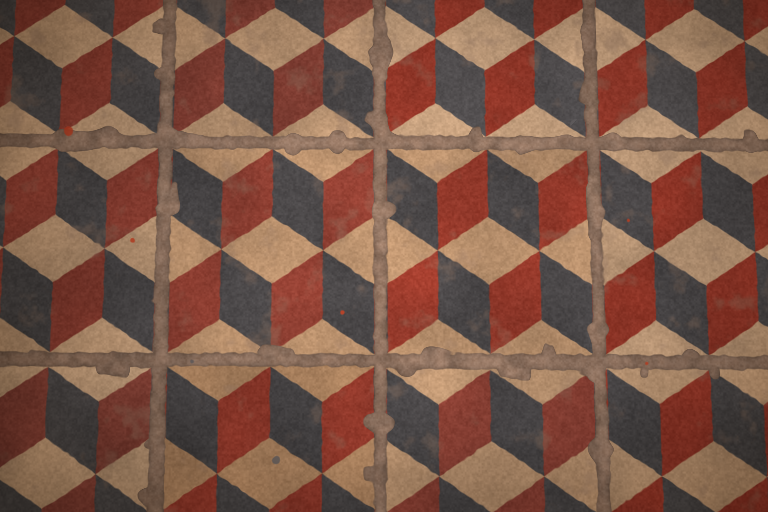
Give the GLSL for this pattern, as a Shadertoy shader.

```glsl
const vec3 CREAM = vec3(0.70, 0.56, 0.435);
const vec3 RED = vec3(0.53, 0.235, 0.185);
const vec3 SLATE = vec3(0.285, 0.272, 0.275);
const vec3 GROUT = vec3(0.55, 0.44, 0.37);
const vec3 PAINT = vec3(0.72, 0.24, 0.13);

const vec2 PITCH = vec2(0.424, 0.4262);   // tile spacing, in canvas heights
const vec2 ORIGIN = vec2(-0.008, 0.2242); // a crossing of two joints
const float KEYSTONE = 0.07;              // tiles shrink toward the top
const float TILT = 0.008;
const float TILE_HALF = 0.469;            // half a tile, in units of the spacing
const float RISE = 0.165;                 // height of the slanted cube edges
const float SIDE = 0.335;                 // height of the upright cube edges
const float SPLAT_GRID = 7.0;

float hash(vec2 p) {
    vec3 q = fract(p.xyx * vec3(0.1031, 0.1030, 0.0973));
    q += dot(q, q.yzx + 33.33);
    return fract((q.x + q.y) * q.z);
}

float noise(vec2 p) {
    vec2 i = floor(p), f = fract(p);
    f = f * f * (3.0 - 2.0 * f);
    return mix(mix(hash(i), hash(i + vec2(1, 0)), f.x),
               mix(hash(i + vec2(0, 1)), hash(i + vec2(1, 1)), f.x), f.y);
}

float fbm(vec2 p) {
    float sum = 0.0, amp = 0.5;
    for (int i = 0; i < 4; i++) {
        sum += amp * noise(p);
        p = p * 2.03 + 17.1;
        amp *= 0.5;
    }
    return sum / 0.9375;
}

float boxDistance(vec2 p, vec2 halfSize) {
    vec2 d = abs(p) - halfSize;
    return length(max(d, 0.0)) + min(max(d.x, d.y), 0.0);
}

// Two mirrored rows of tumbling-block faces; uv spans one tile
vec3 cubePattern(vec2 uv, float aa, vec3 red, vec3 slate, vec3 cream) {
    float column = uv.x * 4.0;
    float zigzag = 1.0 - abs(mod(column, 2.0) - 1.0);
    float fromMiddle = abs(uv.y - 0.5);
    float face = abs(fromMiddle - RISE * (1.0 - zigzag) - 0.5 * SIDE) - 0.5 * SIDE;
    float parity = sin(3.14159 * column) / 12.566 * sign(uv.y - 0.5);
    vec3 sides = mix(red, slate, smoothstep(-aa, aa, parity));
    return mix(sides, cream, smoothstep(-aa, aa, face * 0.835));
}

// Sparse round drops of paint, denser toward the upper left
vec3 addSplatter(vec3 col, vec2 p, float px) {
    vec2 cell = floor(p * SPLAT_GRID);
    vec2 centre = 0.2 + 0.6 * vec2(hash(cell + 3.7), hash(cell + 8.2));
    float size = hash(cell + 21.4);
    float radius = mix(0.003, 0.011, size * size);
    float chance = clamp(0.14 - 0.22 * p.x + 0.25 * p.y, 0.06, 0.35);
    float d = length(fract(p * SPLAT_GRID) - centre) / SPLAT_GRID - radius;
    d += 0.003 * (noise(p * 120.0) - 0.5);
    float drop = step(hash(cell + 50.3), chance) * (1.0 - smoothstep(-px, px, d));
    vec3 tone = mix(PAINT, SLATE * 1.3, step(0.75, hash(cell + 71.9)));
    return mix(col, tone, 0.85 * drop);
}

void mainImage(out vec4 fragColor, in vec2 fragCoord) {
    vec2 p = (fragCoord - 0.5 * iResolution.xy) / iResolution.y;
    float px = 1.0 / iResolution.y;

    // Floor plane and tile cells
    vec2 q = p / (1.0 - KEYSTONE * p.y);
    q.y += TILT * q.x;
    vec2 grid = (q - ORIGIN) / PITCH;
    vec2 id = floor(grid);
    float aa = px / PITCH.x;

    // Each tile sits a little off its place
    vec3 rnd = vec3(hash(id + 11.3), hash(id + 27.9), hash(id + 43.1));
    vec2 local = fract(grid) - 0.5 + 0.012 * (rnd.xy - 0.5);
    local += 0.014 * (rnd.z - 0.5) * vec2(-local.y, local.x);
    vec2 rough = vec2(noise(q * 90.0), noise(q * 90.0 + 40.0)) - 0.5;
    vec2 uv = (local + 0.007 * rough) / (2.0 * TILE_HALF) + 0.5;

    // Pigment varies between tiles
    vec3 cream = CREAM * mix(vec3(0.92, 0.87, 0.81), vec3(1.06, 1.09, 1.12), rnd.x);
    vec3 red = RED * mix(vec3(1.06, 0.84, 0.76), vec3(0.95, 1.06, 1.12), rnd.y);
    vec3 slate = SLATE * mix(0.90, 1.08, rnd.z);
    vec3 tile = cubePattern(uv, aa, red, slate, cream);

    // Stains, sandy grain and pale scuffs
    float stain = fbm(q * 9.0 + rnd.xy * 30.0);
    float grain = noise(q * 310.0) + noise(q * 170.0 + 9.0) - 1.0;
    tile *= 0.86 + 0.28 * stain;
    tile += 0.045 * grain * (0.6 + tile);
    float scuff = smoothstep(0.62, 0.85, fbm(q * 23.0 + 60.0));
    tile = mix(tile, GROUT, 0.35 * scuff);

    // Ragged joints with worn tile edges
    float chip = 0.045 * smoothstep(0.72, 0.95, noise(q * 22.0 + 5.0));
    float edge = boxDistance(local, vec2(TILE_HALF)) + 0.012 * rough.x + chip;
    vec3 grout = GROUT * (0.80 + 0.36 * fbm(q * 45.0)) + 0.05 * grain;
    grout *= 1.0 - 0.22 * exp(-abs(edge) * 110.0);
    vec3 col = mix(tile, grout, smoothstep(-aa, aa, edge));
    col = addSplatter(col, p, px);

    // Light pools near the centre
    vec2 fromLight = p - vec2(0.06, 0.02);
    float light = 1.12 * exp(-dot(fromLight * fromLight, vec2(0.55, 0.85)));
    col *= light * mix(vec3(1.0, 0.95, 0.88), vec3(1.0), smoothstep(0.6, 1.0, light));
    fragColor = vec4(clamp(col, 0.0, 1.0), 1.0);
}
```
